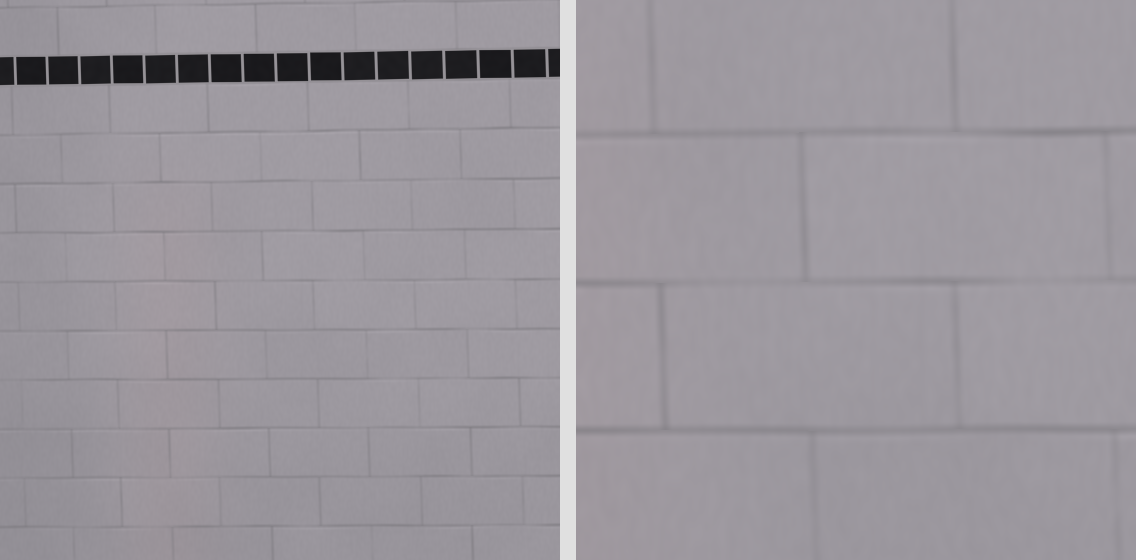
Left, the full canvas; right, a detail of the centre.
Reproduce this texture procedurally as a Shadertoy shader.

```glsl
// Pale grey running-bond wall tiles crossed by one strip of small black squares.
#define TILE_PITCH vec2(0.1751, 0.0875)   // wall tile width and row height
#define TILE_START 0.1085                 // first joint of an odd row
#define JOINT_WIDTH 0.0022                // half width of the wall joints
#define STRIP_TOP 0.1016                  // strip edges at the left, from the top
#define STRIP_BOTTOM 0.1536
#define SQUARE_PITCH 0.0570
#define SQUARE_START 0.0273
#define SQUARE_GAP 0.0025                 // half width of the strip grout
#define LEAN 0.032                        // sideways drift of joints going down
#define GRAIN 0.010

const vec3 GLAZE_LIGHT = vec3(0.625, 0.608, 0.635);
const vec3 GLAZE_SHADE = vec3(0.575, 0.562, 0.588);
const vec3 JOINT_GREY = vec3(0.49, 0.48, 0.50);
const vec3 STRIP_GROUT = vec3(0.59, 0.575, 0.595);
const vec3 BLACK_GLAZE = vec3(0.108, 0.106, 0.118);

float hash(vec2 p) {
    vec3 q = fract(p.xyx * vec3(0.1031, 0.1030, 0.0973));
    q += dot(q, q.yzx + 33.33);
    return fract((q.x + q.y) * q.z);
}

vec2 gradient(vec2 cell) {
    float angle = 6.28318 * hash(cell);
    return vec2(cos(angle), sin(angle));
}

// Gradient noise, roughly -0.7 to 0.7
float noise(vec2 p) {
    vec2 i = floor(p), f = fract(p);
    vec2 u = f * f * f * (f * (f * 6.0 - 15.0) + 10.0);
    vec2 e = vec2(0.0, 1.0);
    float low = mix(dot(gradient(i), f), dot(gradient(i + e.yx), f - e.yx), u.x);
    float high = mix(dot(gradient(i + e), f - e), dot(gradient(i + 1.0), f - 1.0), u.x);
    return mix(low, high, u.y);
}

// Soft line of the given half width
float softLine(float d, float halfWidth, float blur) {
    return 1.0 - smoothstep(halfWidth - blur, halfWidth + blur, abs(d));
}

// Glaze with broad shading, a faint warm patch and woven grain
vec3 glaze(vec2 p) {
    float shade = 0.55 * smoothstep(0.45, 1.0, p.y) + 0.55 * smoothstep(0.3, 0.0, p.x);
    shade += 0.25 * noise(p * 3.0 + 7.0) + 0.2 * noise(p * 11.0);
    vec3 color = mix(GLAZE_LIGHT, GLAZE_SHADE, clamp(shade, 0.0, 1.0));
    float warm = exp(-pow((p.x - 0.3) / 0.09, 2.0)) * smoothstep(0.2, 0.45, p.y);
    color += warm * vec3(0.008, -0.004, -0.006);
    float grain = noise(p * vec2(170.0, 90.0)) + 0.6 * noise(p * vec2(90.0, 40.0) + 31.0);
    return color + GRAIN * grain;
}

void mainImage(out vec4 fragColor, in vec2 fragCoord) {
    vec2 p = fragCoord / iResolution.xy;
    p.y = 1.0 - p.y;                      // measure downward from the top
    float pixel = 1.0 / iResolution.y;
    float blur = max(0.0013, 0.7 * pixel);

    // Rows rise to the right, most of all near the top
    float rise = mix(0.0156, 0.0042, smoothstep(0.1, 0.6, p.y));
    float level = p.y + rise * p.x;
    float wavyLevel = level + 0.0018 * noise(p * vec2(9.0, 12.0));

    // Rows are counted away from the strip on either side
    float rowStart = level < 0.5 * (STRIP_TOP + STRIP_BOTTOM) ? STRIP_TOP : STRIP_BOTTOM;
    float rowPos = (wavyLevel - rowStart) / TILE_PITCH.y;
    float row = floor(rowPos);
    float rowDist = (rowPos - round(rowPos)) * TILE_PITCH.y;

    // Columns widen slightly to the right, every other row shifts by half
    float across = (p.x - TILE_START - LEAN * (p.y - 0.2)) / TILE_PITCH.x;
    float column = across / (1.0 + 0.0042 * across) + 0.5 * mod(row + 1.0, 2.0);
    float joint = round(column);
    float columnDist = (column - joint) * TILE_PITCH.x;
    columnDist += 0.004 * (hash(vec2(joint, row) + 20.0) - 0.5);

    // Wall tiles, each with its own slight tone
    vec3 color = glaze(p);
    color += 0.008 * (hash(vec2(floor(column), row) + 50.0) - 0.5);

    // Worn joints: strong and faint stretches, with a lit lip below each row
    float wear = noise(p * vec2(14.0, 23.0) + 3.0);
    float rowLine = softLine(rowDist, JOINT_WIDTH, 2.0 * blur);
    float columnLine = softLine(columnDist, JOINT_WIDTH, 2.0 * blur);
    float columnInk = 0.18 + 0.28 * hash(vec2(joint, row) + 80.0) + 0.2 * wear;
    float lip = softLine(rowDist - 0.0048, 0.0016, 2.0 * blur);
    color += 0.028 * lip * smoothstep(-0.3, 0.5, noise(p * vec2(8.0, 15.0) + 60.0));
    color = mix(color, JOINT_GREY, columnLine * clamp(columnInk, 0.08, 0.7));
    color = mix(color, JOINT_GREY, rowLine * clamp(0.42 + 0.5 * wear, 0.15, 0.85));

    // Strip: grout band, then black squares of slightly uneven size
    float middle = 0.5 * (STRIP_TOP + STRIP_BOTTOM);
    float halfStrip = 0.5 * (STRIP_BOTTOM - STRIP_TOP);
    float stripDist = level - middle;
    color = mix(color, STRIP_GROUT, softLine(stripDist, halfStrip + 0.001, 2.0 * blur));
    float along = (p.x - SQUARE_START - LEAN * stripDist) / SQUARE_PITCH;
    along /= 1.0 + 0.00248 * along;
    float square = floor(along);
    float tone = hash(vec2(square, 5.0));
    vec2 offset = vec2((fract(along) - 0.5) * SQUARE_PITCH, stripDist);
    offset.y += 0.025 * (tone - 0.5) * offset.x + 0.001 * (hash(vec2(square, 9.0)) - 0.5);
    vec2 halfSize = vec2(0.5 * SQUARE_PITCH - SQUARE_GAP, halfStrip - 0.0012);
    vec2 q = abs(offset) - halfSize + 0.001;
    float edge = length(max(q, 0.0)) + min(max(q.x, q.y), 0.0) - 0.001;
    vec3 black = BLACK_GLAZE + 0.018 * (tone - 0.5) + 0.012 * noise(p * 60.0);
    color = mix(color, black, 1.0 - smoothstep(-blur, blur, edge));

    fragColor = vec4(color, 1.0);
}
```
